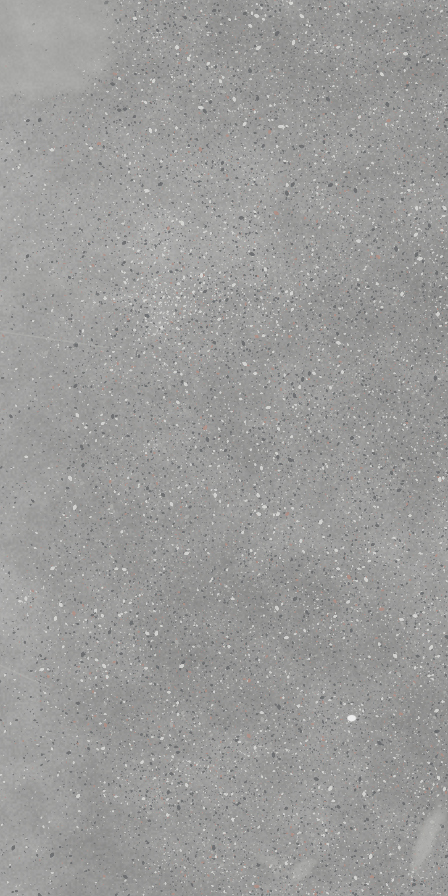
Write a Shadertoy shader that draws this texture.

```glsl
// Worn grey terrazzo concrete: cloudy cement with exposed stone chips, pale stains and scratches.

const vec3 CEMENT = vec3(0.598, 0.598, 0.596);
const vec3 PALE_STAIN = vec3(0.70, 0.70, 0.69);
const vec3 WHITE_STONE = vec3(0.86, 0.86, 0.85);
const vec3 GREY_STONE = vec3(0.68, 0.68, 0.67);
const vec3 DARK_STONE = vec3(0.40, 0.41, 0.42);
const vec3 RED_STONE = vec3(0.70, 0.56, 0.52);

// Integer hash giving three values in 0..1
vec3 hash3(vec2 cell, float seed) {
    uvec3 v = uvec3(ivec3(vec3(cell, seed)) + 4096);
    v = v * 1664525u + 1013904223u;
    v.x += v.y * v.z; v.y += v.z * v.x; v.z += v.x * v.y;
    v ^= v >> 16u;
    v.x += v.y * v.z; v.y += v.z * v.x; v.z += v.x * v.y;
    return vec3(v >> 8u) / 16777216.0;
}

float valueNoise(vec2 p, float seed) {
    vec2 i = floor(p), f = fract(p);
    f = f * f * (3.0 - 2.0 * f);
    float low = mix(hash3(i, seed).x, hash3(i + vec2(1, 0), seed).x, f.x);
    float high = mix(hash3(i + vec2(0, 1), seed).x, hash3(i + vec2(1, 1), seed).x, f.x);
    return mix(low, high, f.y);
}

float fbm(vec2 p, float seed) {
    float sum = 0.0, amp = 0.5;
    for (int i = 0; i < 5; i++) {
        sum += amp * valueNoise(p, seed + float(i));
        p = mat2(1.6, 1.2, -1.2, 1.6) * p;
        amp *= 0.5;
    }
    return sum;
}

// Soft elliptical spot, 1 at its centre
float spot(vec2 p, vec2 centre, vec2 radius) {
    vec2 d = (p - centre) / radius;
    return exp(-dot(d, d));
}

// Flat rounded patch with a narrow soft rim
float blob(vec2 p, vec2 centre, vec2 radius, float rim) {
    return 1.0 - smoothstep(1.0 - rim, 1.0 + rim, length((p - centre) / radius));
}

float scratch(vec2 p, vec2 a, vec2 b, float width, float pixel) {
    vec2 ab = b - a;
    float t = clamp(dot(p - a, ab) / dot(ab, ab), 0.0, 1.0);
    return 1.0 - smoothstep(width, width + pixel, length(p - a - ab * t));
}

vec3 stoneColour(float pick, float whiteShare) {
    if (pick < whiteShare) return WHITE_STONE;
    if (pick < whiteShare + 0.07) return RED_STONE;
    return pick < 0.60 ? GREY_STONE : DARK_STONE;
}

// Lays one layer of angular chips over the ground
vec3 addChips(vec3 ground, vec2 p, float cells, float share, float whiteShare,
              float opacity, float seed, float pixel) {
    vec2 home = floor(p * cells);
    for (int k = 0; k < 9; k++) {
        vec2 cell = home + vec2(k % 3 - 1, k / 3 - 1);
        vec3 place = hash3(cell, seed), kind = hash3(cell, seed + 50.0);
        if (kind.x > share) continue;
        vec2 d = p - (cell + 0.1 + 0.8 * place.xy) / cells;
        float angle = 6.2832 * place.z;
        d = mat2(cos(angle), sin(angle), -sin(angle), cos(angle)) * d;
        d = abs(d) * vec2(1.0, 1.0 + 0.6 * kind.z);
        float radius = mix(0.15, 0.40, kind.z * kind.z) / cells;
        float dist = max(max(d.x, d.y), (d.x + d.y) * 0.75) - radius;
        float cover = 1.0 - smoothstep(-0.5 * pixel, 0.5 * pixel, dist);
        ground = mix(ground, stoneColour(kind.y, whiteShare), cover * opacity);
    }
    return ground;
}

void mainImage(out vec4 fragColor, in vec2 fragCoord) {
    float pixel = 1.0 / iResolution.x;
    vec2 p = fragCoord * pixel;
    float cloud = fbm(p * 3.0, 1.0) - 0.5;
    float mottle = fbm(p * vec2(14.0, 18.0), 11.0) - 0.5;
    vec2 warped = p + 0.10 * vec2(cloud, mottle);

    // Cement tone: broad clouds, lighter left side, fine grit
    float tone = 0.10 * cloud + 0.08 * mottle;
    tone += 0.035 * (1.0 - smoothstep(0.0, 0.22, warped.x));
    tone += 0.045 * spot(warped, vec2(0.38, 1.50), vec2(0.28, 0.25));
    tone += 0.035 * spot(warped, vec2(0.78, 0.82), vec2(0.25, 0.09));
    tone -= 0.030 * spot(warped, vec2(0.55, 0.65), vec2(0.40, 0.35));
    tone -= 0.025 * spot(warped, vec2(0.60, 1.90), vec2(0.50, 0.20));
    tone += 0.055 * (valueNoise(p * 230.0, 21.0) - 0.5);
    vec3 colour = CEMENT + tone;

    // Chips thin out to the left and where a cement skin remains
    float corner = blob(warped, vec2(0.06, 1.94), vec2(0.22, 0.15), 0.25);
    float exposed = mix(0.22, 0.85, smoothstep(0.02, 0.50, warped.x + 0.5 * cloud));
    exposed *= (1.0 - 0.9 * corner) * (0.85 + 0.8 * mottle);
    float bright = spot(warped, vec2(0.43, 1.32), vec2(0.15, 0.06))
                 + spot(warped, vec2(1.0, 1.33), vec2(0.05, 0.08));
    float whiteShare = 0.24 + 0.5 * min(bright, 1.0);
    colour = addChips(colour, p, 170.0, exposed * 0.75, whiteShare, 0.60, 100.0, pixel);
    colour = addChips(colour, p, 105.0, exposed * 0.60 + 0.4 * bright, whiteShare, 0.80, 200.0, pixel);
    colour = addChips(colour, p, 62.0, exposed * 0.22, whiteShare + 0.1, 0.85, 300.0, pixel);

    // Pale stains and smears
    float stain = 0.50 * corner + 0.35 * spot(warped, vec2(0.12, 1.35), vec2(0.10, 0.03));
    vec2 smear = vec2(p.x - 0.35 * (p.y - 0.13), p.y);
    stain += 0.75 * blob(smear + 0.04 * mottle, vec2(0.955, 0.13), vec2(0.022, 0.065), 0.4);
    stain += 0.55 * blob(warped, vec2(0.685, 0.06), vec2(0.024, 0.022), 0.3);
    stain += 0.45 * blob(warped, vec2(0.61, 0.07), vec2(0.028, 0.016), 0.4);
    colour = mix(colour, PALE_STAIN + 0.10 * mottle, min(stain, 0.85));

    // Long faint scratches and one large white chip
    float marks = scratch(p, vec2(0.0, 1.26), vec2(0.27, 1.22), 0.0005, pixel)
                + scratch(p, vec2(0.0, 0.515), vec2(0.11, 0.465), 0.0008, pixel);
    colour = mix(colour, PALE_STAIN, 0.55 * min(marks, 1.0));
    colour = mix(colour, vec3(0.93), blob(p, vec2(0.785, 0.397), vec2(0.010, 0.007), 0.25));

    fragColor = vec4(clamp(colour, 0.0, 1.0), 1.0);
}
```
